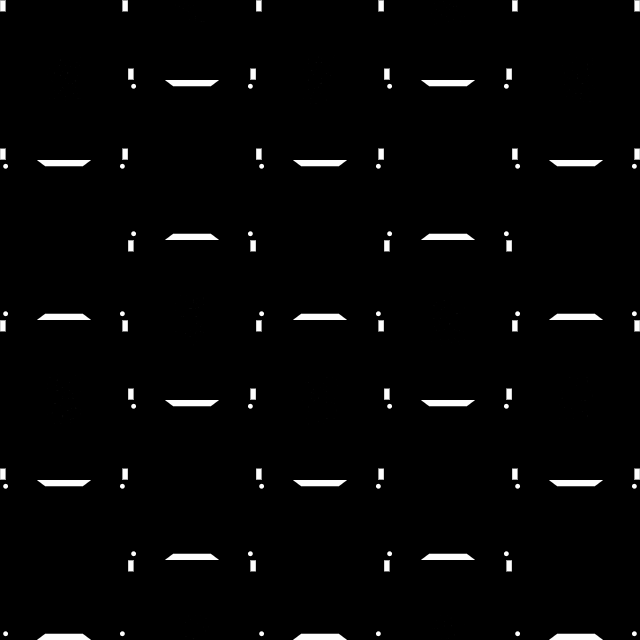
This pattern is drawn by a WebGL 2 fragment shader. Its source:

```glsl
#version 300 es
precision highp float;

uniform vec2 u_resolution;
out vec4 fragColor;

const vec3 BACKGROUND = vec3(0.0);
const vec3 INK = vec3(0.995);
const float COLUMNS = 5.0;      // columns per canvas
const float ROW_PERIOD = 2.5;   // vertical repeat, in column widths
const float BASELINE = 0.625;   // bar distance from the mirror line

float boxDistance(vec2 p, vec2 halfSize) {
    vec2 d = abs(p) - halfSize;
    return length(max(d, 0.0)) + min(max(d.x, d.y), 0.0);
}

float circleDistance(vec2 p, float radius) {
    return length(p) - radius;
}

// Symmetric about x = 0, wide edge on y = 0, narrow edge on y = height
float trapezoidDistance(vec2 p, float wideHalf, float narrowHalf, float height) {
    vec2 sideNormal = normalize(vec2(height, wideHalf - narrowHalf));
    float side = dot(vec2(abs(p.x) - wideHalf, p.y), sideNormal);
    return max(side, abs(p.y - 0.5 * height) - 0.5 * height);
}

float coverage(float dist, float pixel) {
    return clamp(0.5 - dist / pixel, 0.0, 1.0);
}

vec2 hashGradient(vec2 cell) {
    vec3 h = fract(cell.xyx * vec3(0.1031, 0.1030, 0.0973));
    h += dot(h, h.yzx + 33.33);
    float angle = 6.28318 * fract((h.x + h.y) * h.z);
    return vec2(cos(angle), sin(angle));
}

float gradientNoise(vec2 p) {
    vec2 i = floor(p);
    vec2 f = fract(p);
    vec2 u = f * f * f * (f * (f * 6.0 - 15.0) + 10.0);
    vec2 e = vec2(1.0, 0.0);
    float a = dot(hashGradient(i), f);
    float b = dot(hashGradient(i + e.xy), f - e.xy);
    float c = dot(hashGradient(i + e.yx), f - e.yx);
    float d = dot(hashGradient(i + e.xx), f - e.xx);
    return mix(mix(a, b, u.x), mix(c, d, u.x), u.y);
}

// Folds a point into one motif: x from the column axis, y from the mirror line
vec2 foldMotif(vec2 p) {
    float mirrorY = BASELINE * (1.0 + mod(floor(p.x), 2.0));
    float y = mod(p.y - mirrorY + 0.5 * ROW_PERIOD, ROW_PERIOD) - 0.5 * ROW_PERIOD;
    return abs(vec2(fract(p.x) - 0.5, y));
}

float motifDistance(vec2 q) {
    float bar = trapezoidDistance(vec2(q.x, BASELINE - q.y), 0.212, 0.147, 0.049);
    float dot_ = circleDistance(q - vec2(0.456, 0.576), 0.0187);
    float post = boxDistance(q - vec2(0.4775, 0.671), vec2(0.0212, 0.0433));
    return min(bar, min(dot_, post));
}

// Barely visible specks in the empty space between mirrored rows
float speckAmount(vec2 p, vec2 q) {
    float zone = smoothstep(0.16, 0.06, q.x) * smoothstep(1.03, 1.12, q.y);
    return zone * smoothstep(0.38, 0.55, gradientNoise(p * 50.0));
}

void main() {
    vec2 p = COLUMNS * gl_FragCoord.xy / u_resolution.y;
    float pixel = COLUMNS / u_resolution.y;
    vec2 q = foldMotif(p);

    vec3 color = BACKGROUND + 0.035 * speckAmount(p, q);
    color = mix(color, INK, coverage(motifDistance(q), pixel));
    fragColor = vec4(color, 1.0);
}
```
